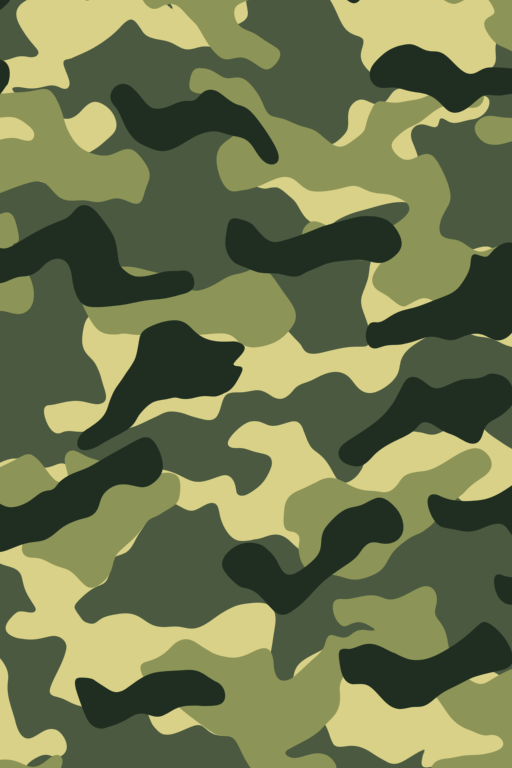
Reproduce this pattern procedurally as a Shadertoy shader.

```glsl
// Woodland camouflage: three layers of wavy, rounded blobs over a green ground.
// Each layer scatters blobs on a staggered grid; a blob is a smooth union of
// tapered strokes (body and bent fingers), and layered sines warp its outline.

const vec3 GROUND = vec3(0.29, 0.35, 0.25);
const vec3 CREAM  = vec3(0.85, 0.82, 0.53);
const vec3 OLIVE  = vec3(0.55, 0.58, 0.34);
const vec3 DARK   = vec3(0.12, 0.18, 0.13);

// Lengths are in canvas widths
const float BLEND = 0.03;          // rounding where strokes join
const float FINGER_RADIUS = 0.026;
const float FINGER_REACH = 0.13;
const float FINGER_GAP = 0.055;    // clearance between body and finger axis
const float WARP_SIZE = 0.014;
const float WARP_FREQ = 19.0;
const float EDGE = 0.85;           // half width of the edge, in gradient steps

struct Layer {
    vec2 cell;      // grid spacing
    float span;     // mean body length
    float radius;   // mean body radius
    float wave;     // vertical scatter of body joints
    vec2 slope;     // range of body slopes
    float fork;     // chance of a finger at each joint
    float seed;
};

const Layer CREAM_LAYER = Layer(vec2(0.56, 0.34), 0.32, 0.056, 0.08, vec2(-0.25, 0.30), 0.60, 3.0);
const Layer OLIVE_LAYER = Layer(vec2(0.56, 0.36), 0.28, 0.057, 0.09, vec2(-0.30, 0.20), 0.35, 11.0);
const Layer DARK_LAYER  = Layer(vec2(0.52, 0.28), 0.26, 0.035, 0.08, vec2(-0.35, 0.65), 0.10, 23.0);

float hash(vec2 id, float n) {
    vec3 p = fract(vec3(id, n) * vec3(0.1031, 0.1030, 0.0973));
    p += dot(p, p.yzx + 33.33);
    return fract((p.x + p.y) * p.z);
}

float smoothMin(float a, float b) {
    float h = max(BLEND - abs(a - b), 0.0) / BLEND;
    return min(a, b) - 0.25 * BLEND * h * h;
}

// Distance to a stroke whose radius runs from ra to rb
float stroke(vec2 p, vec2 a, vec2 b, float ra, float rb) {
    vec2 ab = b - a;
    float t = clamp(dot(p - a, ab) / dot(ab, ab), 0.0, 1.0);
    return length(p - a - ab * t) - mix(ra, rb, t);
}

vec2 warp(vec2 p, float seed) {
    float size = WARP_SIZE, freq = WARP_FREQ;
    for (int i = 0; i < 3; i++) {
        vec2 phase = seed * vec2(1.7, 2.9) + float(i) * vec2(2.1, 4.3);
        p += size * sin(freq * (p.yx * vec2(1.0, 1.2) + p * vec2(0.6, -0.4)) + phase);
        size *= 0.5;
        freq *= 1.8;
    }
    return p;
}

// One blob centred on the origin
float blob(vec2 p, vec2 id, Layer layer) {
    float span = layer.span * mix(0.7, 1.3, hash(id, layer.seed));
    float slope = mix(layer.slope.x, layer.slope.y, hash(id, layer.seed + 1.0));
    float d = 1.0, lastRadius = 0.0;
    vec2 last = vec2(0.0);
    for (int i = 0; i < 4; i++) {
        float n = layer.seed + 40.0 + 7.0 * float(i);
        float x = (float(i) / 3.0 - 0.5) * span;
        vec2 joint = vec2(x, x * slope + layer.wave * (hash(id, n) - 0.5));
        float radius = layer.radius * mix(0.7, 1.3, hash(id, n + 1.0));
        if (i > 0) d = smoothMin(d, stroke(p, last, joint, lastRadius, radius));

        // Bent finger that leaves the body and then runs beside it
        if (hash(id, n + 2.0) < layer.fork) {
            float side = hash(id, n + 3.0) < 0.5 ? -1.0 : 1.0;
            float rise = hash(id, n + 4.0) < 0.5 ? -1.0 : 1.0;
            vec2 elbow = joint + vec2(0.04 * side, rise * (radius + FINGER_GAP));
            float reach = FINGER_REACH * mix(0.6, 1.4, hash(id, n + 5.0));
            vec2 tip = elbow + vec2(side * reach, 0.05 * (hash(id, n + 6.0) - 0.5));
            d = smoothMin(d, stroke(p, joint, elbow, radius * 0.8, FINGER_RADIUS));
            d = smoothMin(d, stroke(p, elbow, tip, FINGER_RADIUS, FINGER_RADIUS));
        }
        last = joint;
        lastRadius = radius;
    }
    return d;
}

// Coverage of a whole layer, from 0 to 1
float coverage(vec2 p, Layer layer) {
    p = warp(p, layer.seed) + layer.seed * vec2(0.37, 0.23);
    float d = 1.0, row = floor(p.y / layer.cell.y);
    for (int j = -1; j <= 1; j++) {
        float y = row + float(j);
        float shift = 0.5 * mod(y, 2.0);
        float column = floor(p.x / layer.cell.x - shift);
        for (int i = -1; i <= 1; i++) {
            vec2 id = vec2(column + float(i), y);
            vec2 jitter = 0.3 * (vec2(hash(id, layer.seed + 2.0), hash(id, layer.seed + 3.0)) - 0.5);
            vec2 center = (id + vec2(shift, 0.0) + 0.5 + jitter) * layer.cell;
            d = smoothMin(d, blob(p - center, id, layer));
        }
    }
    float slope = max(length(vec2(dFdx(d), dFdy(d))), 1e-5);
    return 1.0 - smoothstep(-EDGE, EDGE, d / slope);
}

void mainImage(out vec4 fragColor, in vec2 fragCoord) {
    vec2 p = fragCoord / iResolution.x;
    vec3 color = mix(GROUND, CREAM, coverage(p, CREAM_LAYER));
    color = mix(color, OLIVE, coverage(p, OLIVE_LAYER));
    color = mix(color, DARK, coverage(p, DARK_LAYER));
    fragColor = vec4(color, 1.0);
}
```
